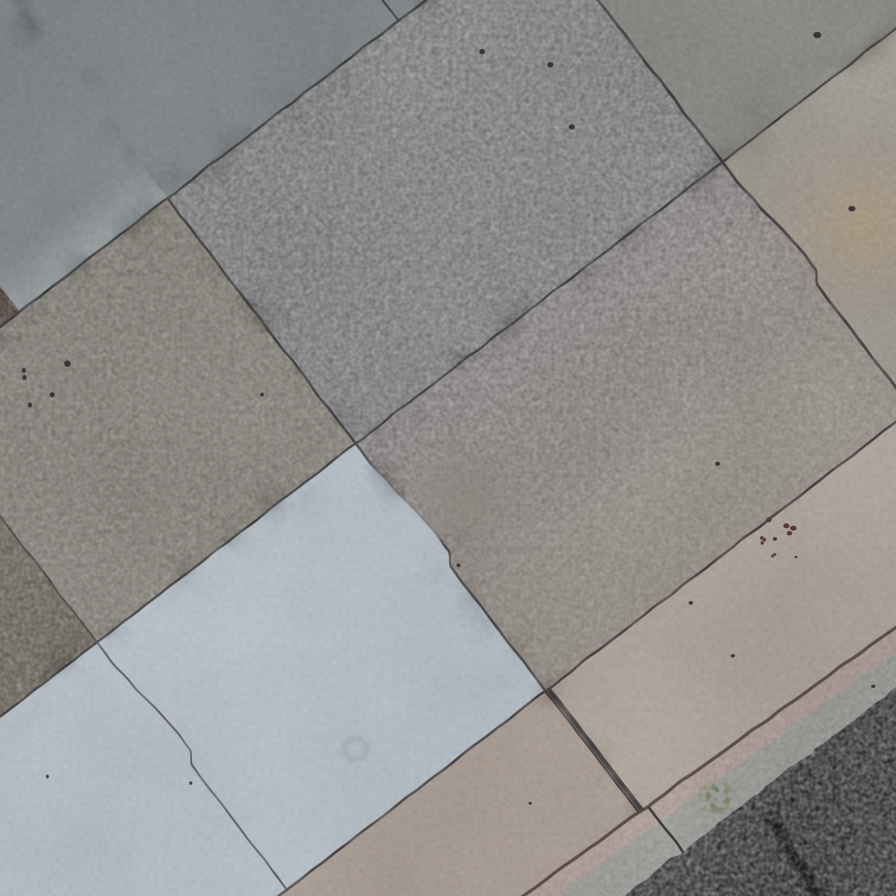
This texture is drawn by a WebGL 2 fragment shader. Its source:

```glsl
#version 300 es
precision highp float;
// Tilted concrete paving with mixed slabs, thin joints, a curb and an asphalt corner.
uniform vec2 u_resolution;
out vec4 outColor;

const vec2 CROSSING = vec2(0.397, 0.505);   // joint crossing used as grid origin
const vec2 ALONG = vec2(0.793, 0.609);      // direction of the rows
const float ROW_TOP = -0.345, ROW_LOW = 0.348, ROW_CURB = 0.519, ROW_ROAD = 0.583;
const float COL_LEFT = -0.364, COL_RIGHT = 0.516;
const vec3 JOINT = vec3(0.23, 0.22, 0.22);

vec2 hash2(vec2 p) {
  vec3 q = fract(p.xyx * vec3(0.1031, 0.1030, 0.0973));
  q += dot(q, q.yzx + 33.33);
  return fract((q.xx + q.yz) * q.zy);
}

float corner(vec2 cell, vec2 f, vec2 o) {
  return dot(hash2(cell + o) * 2.0 - 1.0, f - o);
}

// Gradient noise, about -0.7 to 0.7
float noise(vec2 p) {
  vec2 i = floor(p), f = fract(p);
  vec2 u = f * f * f * (f * (f * 6.0 - 15.0) + 10.0);
  return mix(mix(corner(i, f, vec2(0, 0)), corner(i, f, vec2(1, 0)), u.x),
             mix(corner(i, f, vec2(0, 1)), corner(i, f, vec2(1, 1)), u.x), u.y);
}

float fbm(vec2 p) {
  float sum = 0.0, gain = 0.6;
  for (int i = 0; i < 4; i++) {
    sum += gain * noise(p);
    p = p * 2.03 + 17.0;
    gain *= 0.5;
  }
  return sum;
}

float past(float x, float edge, float px) { return smoothstep(-px, px, x - edge); }
float span(float x, float a, float b, float px) { return past(x, a, px) * (1.0 - past(x, b, px)); }
float stroke(float d, float halfWidth, float px) {
  return 1.0 - smoothstep(halfWidth - px, halfWidth + px, abs(d));
}
float glow(vec2 p, vec2 center, float radius) {
  vec2 d = (p - center) / radius;
  return exp(-dot(d, d));
}

// Slab colour in rgb, exposed aggregate amount in a
vec4 slab(vec2 g, float px) {
  float right = past(g.x, 0.0, px), farRight = past(g.x, COL_RIGHT, px);
  vec4 top = mix(vec4(0.30, 0.26, 0.24, 1.0), vec4(0.50, 0.52, 0.53, 0.12), past(g.x, -0.208, px));
  top.rgb += 0.09 * smoothstep(-0.41, ROW_TOP, g.y) * (1.0 - right);
  vec4 upper = mix(vec4(0.47, 0.45, 0.42, 1.0), vec4(0.54, 0.53, 0.505, 0.75), past(g.x, COL_LEFT, px));
  upper = mix(upper, vec4(0.54, 0.535, 0.54, 1.0), right);
  upper = mix(upper, vec4(0.54, 0.535, 0.52, 0.2), farRight);
  vec4 brown = mix(vec4(0.56, 0.55, 0.545, 0.95), vec4(0.585, 0.56, 0.535, 0.55), smoothstep(0.02, 0.3, g.y));
  vec4 lower = mix(vec4(0.70, 0.73, 0.76, 0.1), brown, right);
  lower = mix(lower, vec4(0.61, 0.59, 0.56, 0.2), farRight);
  vec4 border = mix(vec4(0.65, 0.605, 0.57, 0.15), vec4(0.665, 0.63, 0.60, 0.15), right);
  vec4 c = mix(top, upper, past(g.y, ROW_TOP, px));
  c = mix(c, lower, past(g.y, 0.0, px));
  return mix(c, border, past(g.y, ROW_LOW, px));
}

// Joint coverage with broken, worn stretches
float joints(vec2 g, float px) {
  float worn = 0.8 + 0.5 * noise(g * 38.0);
  float rows = max(stroke(g.y - ROW_TOP, 0.0014, px), stroke(g.y, 0.0013, px));
  rows = max(rows, stroke(g.y - ROW_LOW, 0.0014, px));
  float middle = stroke(g.x, 0.0014, px) * span(g.y, ROW_TOP, ROW_ROAD, px);
  middle *= 1.0 - 0.7 * span(g.y, 0.03, 0.145, 0.015);
  float left = stroke(g.x - COL_LEFT, 0.0011, px) * span(g.y, -0.2, ROW_LOW, px) * 0.8;
  float right = stroke(g.x - COL_RIGHT, 0.0016, px) * (1.0 - past(g.y, ROW_LOW, px));
  float short_ = stroke(g.x - 0.325, 0.0012, px) * (1.0 - past(g.y, ROW_TOP, px));
  float wide = stroke(g.x - 0.004, 0.0026, px) * span(g.y, ROW_LOW, ROW_CURB, px);
  float columns = max(max(middle, wide), max(max(left, right), short_));
  return clamp(max(rows, columns) * worn, 0.0, 1.0);
}

// Randomly placed specks around a centre
float specks(vec2 p, vec2 center, vec2 extent, int count, float size, float seed, float px) {
  float cover = 0.0;
  for (int i = 0; i < count; i++) {
    vec2 h = hash2(vec2(float(i) + 3.0, seed));
    float radius = size * (0.5 + h.x * h.y);
    vec2 d = p - center - (h - 0.5) * extent;
    cover = max(cover, 1.0 - smoothstep(radius - px, radius + px, length(d * vec2(1.0, 0.8 + 0.5 * h.x))));
  }
  return cover;
}

void main() {
  vec2 p = gl_FragCoord.xy / u_resolution;
  float px = 0.8 / min(u_resolution.x, u_resolution.y);
  vec2 r = p - CROSSING;
  vec2 g = vec2(dot(r, ALONG), dot(r, vec2(ALONG.y, -ALONG.x)));
  float grain = noise(p * 210.0) + 0.6 * noise(p * 110.0 + 9.0);
  float cloud = fbm(p * 5.0);

  // Slabs, with slightly wavering edges and a chipped bulge
  vec2 w = g + 0.002 * vec2(noise(g.yy * 24.0 + 3.0), noise(g.xx * 24.0));
  w.x -= 0.010 * smoothstep(0.02, 0.15, g.y) * (1.0 - smoothstep(0.157, 0.175, g.y));
  vec4 base = slab(w, px);
  float smear = glow(p, vec2(0.515, 0.445), 0.05) * past(w.x, 0.0, px) * past(w.y, 0.0, px);
  vec3 color = base.rgb + grain * mix(0.018, 0.13, base.a * (1.0 - 0.8 * smear));
  color += 0.06 * cloud + smear * vec3(-0.01, -0.02, -0.03);
  color += vec3(0.05, 0.01, -0.04) * glow(p, vec2(0.965, 0.75), 0.06);
  color -= 0.05 * stroke(length(p - vec2(0.397, 0.164)) - 0.012, 0.003, 0.004);

  // Grime beside the joints, then the joints
  float grime = exp(-70.0 * min(abs(w.y - ROW_TOP), min(abs(w.y), abs(w.x))));
  color -= 0.10 * grime * smoothstep(0.0, 0.5, noise(p * 22.0) + 0.1);
  color = mix(color, JOINT, joints(w, px));

  // Curb: pinkish lip, grey face, dark seam
  float seam = w.y - ROW_CURB - 0.03 * w.x;
  vec3 curb = mix(vec3(0.67, 0.61, 0.59), vec3(0.60, 0.60, 0.59), smoothstep(0.018, 0.026, seam));
  curb += 0.06 * grain + 0.08 * cloud;
  curb = mix(curb, JOINT, stroke(w.x - 0.012, 0.0014, px));
  color = mix(color, curb, past(seam, 0.0, px));
  color = mix(color, vec3(0.30, 0.25, 0.23), stroke(seam, 0.0018, px) * 0.85);
  float weed = glow(p, vec2(0.80, 0.11), 0.016) * smoothstep(-0.1, 0.25, noise(p * 130.0));
  color = mix(color, vec3(0.40, 0.45, 0.28), weed);

  // Asphalt with a tarred crack
  vec3 asphalt = vec3(0.34, 0.33, 0.34) + 0.24 * grain + 0.08 * cloud;
  float crack = stroke(p.x - 0.86 + 0.58 * (p.y - 0.09) + 0.01 * noise(p * 40.0), 0.007, 0.006);
  asphalt -= 0.13 * crack * (1.0 - past(p.y, 0.09, 0.01));
  color = mix(color, asphalt, past(w.y + 0.004 * noise(p * 60.0), ROW_ROAD, px));

  // Debris and rusty dots
  float debris = specks(p, vec2(0.5), vec2(1.0), 14, 0.0032, 7.0, px);
  debris = max(debris, specks(p, vec2(0.09, 0.57), vec2(0.13, 0.10), 5, 0.0045, 21.0, px));
  color = mix(color, vec3(0.17, 0.16, 0.15), debris * 0.85);
  color = mix(color, vec3(0.33, 0.22, 0.19), specks(p, vec2(0.86, 0.40), vec2(0.06, 0.05), 11, 0.003, 40.0, px));

  outColor = vec4(clamp(color, 0.0, 1.0), 1.0);
}
```
